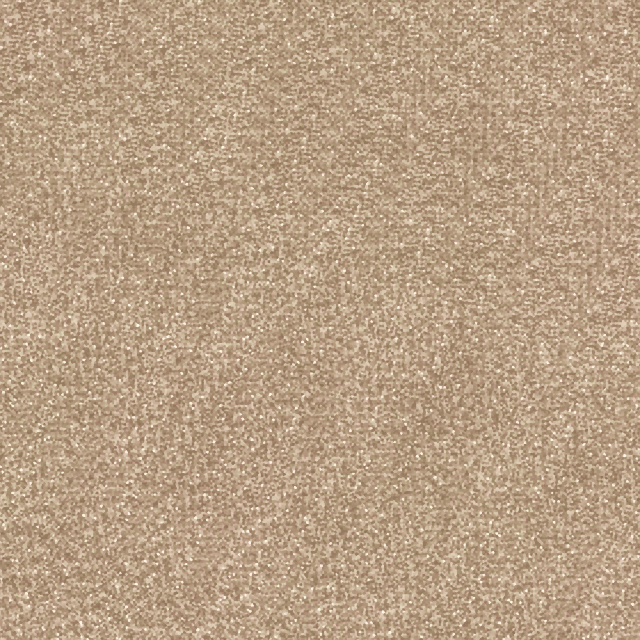
This texture is drawn by a WebGL 1 fragment shader. Its source:

```glsl
precision highp float;
uniform vec2 u_resolution;

#define GRAINS 280.0
#define GRAIN_SHARPNESS 5.5
#define GRAIN_CONTRAST 1.02
#define SPARKLE_SHARE 0.035
#define SPARKLE_BOOST 0.45
#define WISP_STRENGTH 0.16
#define CLOUD_STRENGTH 0.12
#define TINT_STRENGTH 0.05
#define DARK_SAND vec3(0.575, 0.465, 0.360)
#define MID_SAND vec3(0.715, 0.610, 0.502)
#define PALE_SAND vec3(0.890, 0.820, 0.730)
#define GLINT vec3(1.0, 0.965, 0.915)

float hash(vec2 p) {
  return fract(sin(dot(p, vec2(127.1, 311.7))) * 43758.5453);
}

float valueNoise(vec2 p) {
  vec2 cell = floor(p);
  vec2 f = fract(p);
  f = f * f * (3.0 - 2.0 * f);
  float low = mix(hash(cell), hash(cell + vec2(1.0, 0.0)), f.x);
  float high = mix(hash(cell + vec2(0.0, 1.0)), hash(cell + vec2(1.0, 1.0)), f.x);
  return mix(low, high, f.y);
}

// Soft blend of jittered grains: x is tone, y is tint, both about 0.5
vec2 grainField(vec2 p) {
  vec2 cell = floor(p);
  vec2 total = vec2(0.0);
  float weightSum = 0.0;
  for (int j = -1; j <= 1; j++) {
    for (int i = -1; i <= 1; i++) {
      vec2 id = cell + vec2(float(i), float(j));
      vec2 jitter = vec2(hash(id + 17.3), hash(id + 41.9));
      vec2 offset = id + 0.15 + 0.7 * jitter - p;
      float weight = exp(-GRAIN_SHARPNESS * dot(offset, offset));
      float tone = hash(id + 73.1);
      float sparkle = step(1.0 - SPARKLE_SHARE, hash(id + 97.7));
      tone = mix(tone, 1.0 + SPARKLE_BOOST, sparkle);
      total += weight * vec2(tone, hash(id + 131.3));
      weightSum += weight;
    }
  }
  return total / weightSum;
}

// Dark sand through pale sand to bright glints
vec3 sandColor(float tone) {
  vec3 color = mix(DARK_SAND, MID_SAND, clamp(tone * 2.0, -0.2, 1.0));
  color = mix(color, PALE_SAND, clamp(tone * 2.0 - 1.0, 0.0, 1.0));
  return mix(color, GLINT, clamp(tone * 2.0 - 2.0, 0.0, 1.0));
}

void main() {
  vec2 uv = gl_FragCoord.xy / u_resolution;
  vec2 grain = grainField(uv * GRAINS);

  // Faint horizontal wisps, bent a little by a slow wave
  vec2 bent = uv + vec2(0.0, 0.03 * valueNoise(uv * 4.0 + 5.0));
  float wisps = 0.6 * valueNoise(bent * vec2(15.0, 75.0))
              + 0.4 * valueNoise(bent * vec2(38.0, 130.0) + 31.0) - 0.5;

  // Broad patches of light and hue
  float clouds = 0.6 * valueNoise(uv * vec2(4.0, 8.0) + 11.0)
               + 0.4 * valueNoise(uv * vec2(11.0, 23.0) + 23.0) - 0.5;
  float hue = valueNoise(uv * vec2(3.0, 5.0) + 57.0) - 0.5;

  float tone = 0.5 + GRAIN_CONTRAST * (grain.x - 0.5)
             + WISP_STRENGTH * wisps + CLOUD_STRENGTH * clouds;
  vec3 color = sandColor(tone);

  // Shift between rosy and olive grains
  float tint = grain.y - 0.5 + 0.25 * hue;
  color += TINT_STRENGTH * tint * vec3(0.4, -0.5, 0.3);
  gl_FragColor = vec4(clamp(color, 0.0, 1.0), 1.0);
}
```
